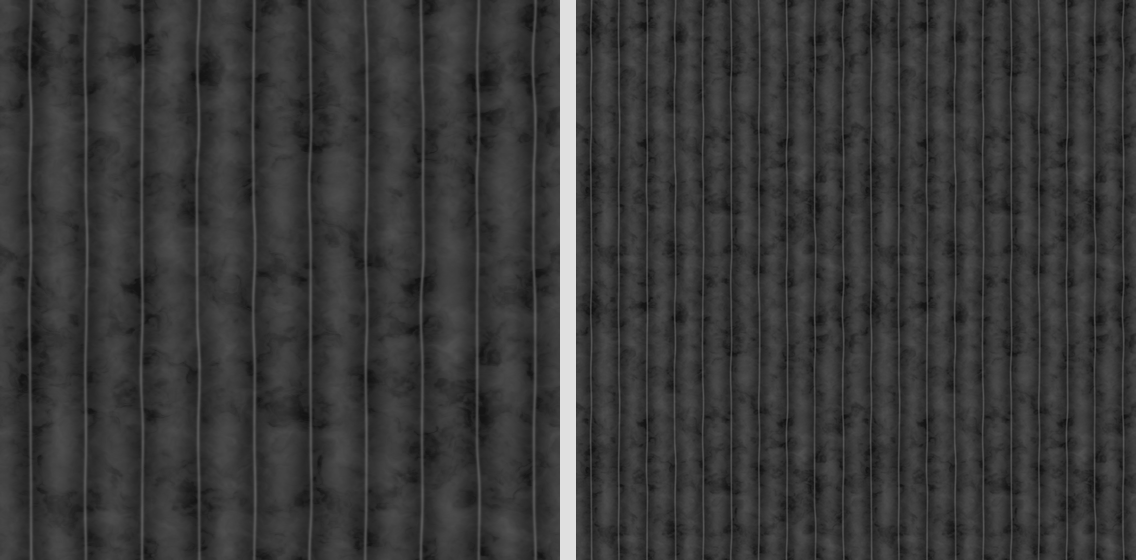
Left, the tile; right, the same tile 2 across and 2 down.
Give the GLSL for this texture, as a three.js fragment shader.

```glsl
// Dark grey pleated cloth with ten soft folds, thin pale wavering seams and smoky wear.
varying vec2 vUv;

float hash(vec2 p) {
  vec3 q = fract(vec3(p.xyx) * 0.1031);
  q += dot(q, q.yzx + 33.33);
  return fract((q.x + q.y) * q.z);
}

// Value noise that wraps after a whole number of lattice cells
float noise(vec2 p, vec2 period, float seed) {
  vec2 cell = floor(p);
  vec2 f = fract(p);
  f = f * f * f * (f * (f * 6.0 - 15.0) + 10.0);
  vec2 a = mod(cell, period) + seed;
  vec2 b = mod(cell + 1.0, period) + seed;
  return mix(mix(hash(a), hash(vec2(b.x, a.y)), f.x),
             mix(hash(vec2(a.x, b.y)), hash(b), f.x), f.y);
}

float fbm(vec2 p, vec2 period, float seed) {
  float sum = 0.0;
  float weight = 0.5;
  for (int i = 0; i < 4; i++) {
    sum += weight * noise(p, period, seed);
    p *= 2.0;
    period *= 2.0;
    seed += 17.0;
    weight *= 0.5;
  }
  return sum / 0.94;
}

// Cloudy noise bent by two further layers, which leaves curled wisps
float smoke(vec2 uv, vec2 period, float seed) {
  vec2 p = uv * period;
  vec2 bend = vec2(fbm(p, period, seed + 31.0), fbm(p, period, seed + 73.0)) - 0.5;
  return fbm(p + 2.6 * bend, period, seed);
}

void main() {
  // Folds: one seam per cell, each wavering on its own
  float x = vUv.x * 10.0;
  float id = floor(x);
  float waver = noise(vec2(id, vUv.y * 9.0), vec2(10.0, 9.0), 5.0) - 0.5;
  float fromSeam = x - id - 0.54 - 0.05 * waver;

  // Wear: clouds, and finer wisps that recur twice each way
  float cloud = smoke(vUv, vec2(17.0, 19.0), 11.0);
  float wisp = smoke(fract(vUv * 2.0), vec2(11.0, 14.0), 47.0);

  // Rounded shading, brightest midway between seams
  float ridge = 0.5 - 0.5 * cos(6.28319 * fromSeam);
  float shade = mix(0.152, 0.262, ridge);
  shade += 0.085 * (cloud - 0.5) + 0.085 * (wisp - 0.5);

  // Small dark smudges, deepest in the valleys
  float smudge = smoothstep(0.55, 0.78, 1.0 - 0.5 * (cloud + wisp));
  shade -= 0.06 * smudge * (1.0 - 0.6 * ridge);

  // Pale soft seam
  float seam = exp(-pow(fromSeam / 0.03, 2.0));
  shade = mix(shade, 0.345 + 0.1 * (cloud - 0.5), 0.88 * seam);

  gl_FragColor = vec4(vec3(clamp(shade, 0.08, 0.42)), 1.0);
}
```
